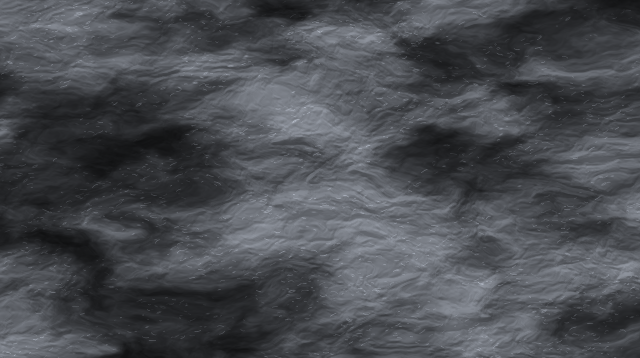
This texture is drawn by a Shadertoy shader. Its source:

```glsl
// Dark, slow water or cloud: horizontally stretched, domain-warped noise sets
// the broad tones, a creased height field lit from above adds fine wrinkles,
// and clustered cells scatter small pale foam strokes and rings on top.

float hash(vec2 p) {
    vec3 a = fract(p.xyx * vec3(0.1031, 0.1030, 0.0973));
    a += dot(a, a.yzx + 33.33);
    return fract((a.x + a.y) * a.z);
}

float noise(vec2 p) {
    vec2 i = floor(p), f = fract(p);
    f = f * f * f * (f * (f * 6.0 - 15.0) + 10.0);
    return mix(mix(hash(i), hash(i + vec2(1, 0)), f.x),
               mix(hash(i + vec2(0, 1)), hash(i + vec2(1, 1)), f.x), f.y);
}

// Fractal noise in 0..1; crease folds each octave into sharp valleys
float fbm(vec2 p, int octaves, float crease) {
    float sum = 0.0, total = 0.0, weight = 0.5;
    for (int i = 0; i < octaves; i++) {
        float n = noise(p);
        sum += weight * mix(n, abs(2.0 * n - 1.0), crease);
        total += weight;
        weight *= 0.53;
        p = mat2(0.98, 0.2, -0.2, 0.98) * p * 2.03 + 19.7;
    }
    return sum / total;
}

// Stretch the plane sideways with a slight upward slant
vec2 flowSpace(vec2 p) {
    return vec2(p.x * 2.9, (p.y - 0.05 * p.x) * 6.2) + 40.0;
}

vec2 flowWarp(vec2 q) {
    return vec2(fbm(q * 0.9 + 3.1, 5, 0.0), fbm(q * 0.9 + 57.7, 5, 0.0)) - 0.5;
}

float wrinkleHeight(vec2 p) {
    vec2 q = flowSpace(p);
    return fbm(q * 2.2 + 1.7 * flowWarp(q), 5, 0.5);
}

// Coverage of small strokes and rings, one candidate per cell
float foam(vec2 p, float seed) {
    vec2 cell = vec2(0.026, 0.018);
    vec2 home = floor(p / cell);
    float pixel = 1.0 / iResolution.y;
    float cover = 0.0;
    for (int y = -1; y <= 1; y++)
    for (int x = -1; x <= 1; x++) {
        vec2 id = home + vec2(x, y);
        vec2 key = id + seed;
        vec2 center = (id + vec2(hash(key + 11.0), hash(key + 23.0))) * cell;
        float cluster = fbm(center * vec2(7.0, 14.0) + 70.0, 3, 0.0);
        float chance = 0.6 * smoothstep(0.36, 0.74, cluster);
        if (hash(key + 37.0) > chance) continue;

        float angle = 1.1 * (hash(key + 41.0) - 0.5) + 0.1;
        float c = cos(angle), s = sin(angle);
        vec2 d = mat2(c, -s, s, c) * (p - center);
        float size = hash(key + 53.0);
        float reach = mix(0.0015, 0.009, size * size);

        // Bent stroke, or the outline of a flat ring
        float bend = (hash(key + 67.0) - 0.5) * 0.6 / reach;
        float dist = length(vec2(max(abs(d.x) - reach, 0.0), d.y - bend * d.x * d.x));
        if (hash(key + 79.0) > 0.88) {
            vec2 radii = vec2(0.75, 0.28) * reach;
            dist = abs(length(d / radii) - 1.0) * radii.y;
        }
        float halfWidth = 0.0008;
        float line = clamp((halfWidth + 0.5 * pixel - dist) / pixel, 0.0, 1.0);
        line *= min(1.0, 2.0 * halfWidth / pixel);
        cover = max(cover, line * mix(0.35, 1.0, hash(key + 83.0)));
    }
    return cover;
}

void mainImage(out vec4 fragColor, in vec2 fragCoord) {
    vec2 p = fragCoord / iResolution.y;

    // Broad light and dark masses
    vec2 q = flowSpace(p);
    float mass = fbm(q + 1.2 * flowWarp(q), 6, 0.0);
    float light = smoothstep(0.14, 0.86, mass);
    float tone = mix(0.07, 0.52, light);

    // Wrinkles lit from above, calmer in the dark hollows
    float relief = wrinkleHeight(p) - wrinkleHeight(p + vec2(-0.002, 0.006));
    tone += clamp(relief, -0.07, 0.07) * mix(0.2, 1.1, smoothstep(0.1, 0.7, light));

    // Pale foam flecks
    float flecks = max(foam(p, 0.0), foam(p + vec2(0.013, 0.007), 300.0));
    tone += 0.36 * flecks * smoothstep(0.02, 0.25, light);

    vec3 color = max(tone, 0.05) * vec3(0.965, 1.0, 1.065);
    fragColor = vec4(color, 1.0);
}
```
